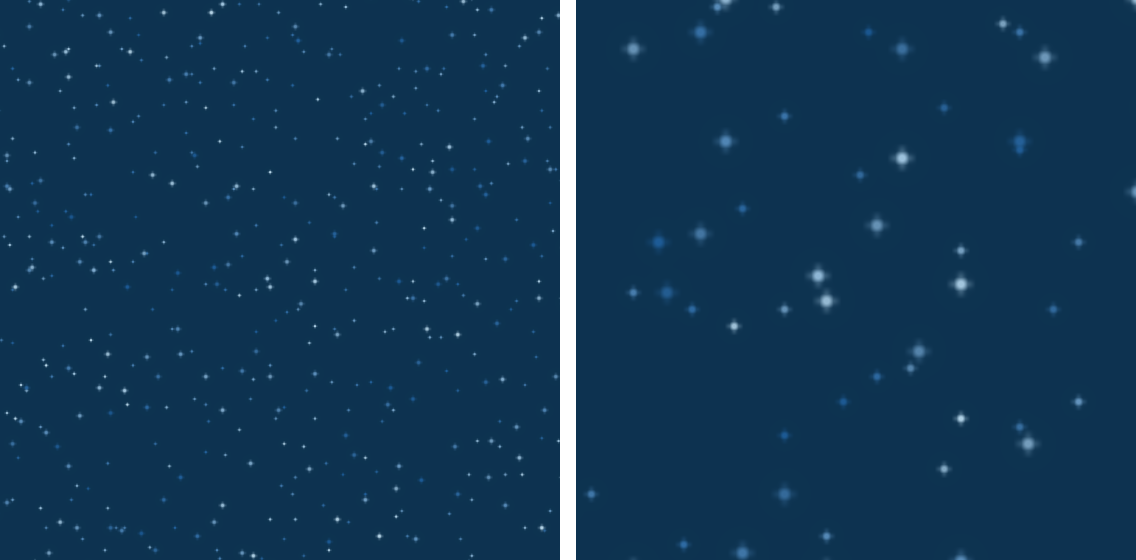
Left: the whole. Right: its middle third, enlarged.
Give the GLSL for this pattern, as a three.js fragment shader.

```glsl
varying vec2 vUv;

// Three random values per cell, without sine
vec3 hash3(vec2 p) {
  vec3 q = fract(vec3(p.xyx) * vec3(0.1031, 0.1030, 0.0973));
  q += dot(q, q.yxz + 33.33);
  return fract((q.xxy + q.yzz) * q.zyx);
}

// Soft round core, four short rays and a faint halo; q is in star radii
float starShape(vec2 q) {
  float d = length(q);
  vec2 a = abs(q);
  float core = smoothstep(0.68, 0.1, d);
  vec2 arms = exp(-14.0 * a.yx * a.yx) * max(1.0 - a, 0.0);
  float halo = 0.03 * exp(-1.6 * d * d);
  return min(max(core, 0.6 * max(arms.x, arms.y)) + halo, 1.0);
}

// One layer of scattered stars, painted over the colour below
vec3 starLayer(vec3 color, vec2 uv, float cells, float radius, float density, float seed) {
  vec2 home = floor(uv * cells);
  for (int j = -1; j <= 1; j++) {
    for (int i = -1; i <= 1; i++) {
      vec2 cell = home + vec2(float(i), float(j));
      vec3 place = hash3(cell + seed);
      vec3 look = hash3(cell + seed + 71.7);

      // Stars sit on a fine lattice
      vec2 center = (floor((cell + place.xy) / cells * 200.0) + 0.5) / 200.0;
      float present = step(place.z, density);

      // From deep blue to pale, with pale stars more rare
      vec3 tint = mix(vec3(0.11, 0.36, 0.60), vec3(0.74, 0.86, 0.93), pow(look.x, 1.4));
      float strength = mix(0.8, 1.0, look.y);
      color = mix(color, tint, present * strength * starShape((uv - center) / radius));
    }
  }
  return color;
}

void main() {
  vec3 color = vec3(0.05, 0.198, 0.312);
  color = starLayer(color, vUv, 23.0, 0.0056, 0.52, 13.0);
  color = starLayer(color, vUv, 18.0, 0.0088, 0.56, 151.0);
  gl_FragColor = vec4(color, 1.0);
}
```
